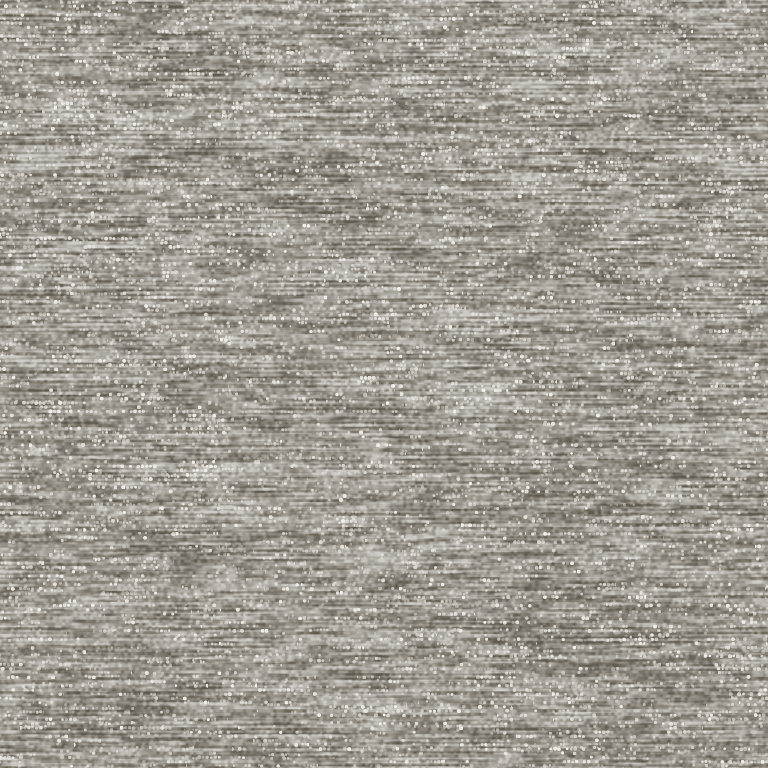
Reproduce this texture procedurally as a WebGL 1 fragment shader.

```glsl
precision highp float;

uniform vec2 u_resolution;

const vec3 SHADOW_YARN = vec3(0.43, 0.41, 0.365);
const vec3 PALE_YARN = vec3(0.775, 0.765, 0.74);
const vec3 GLINT = vec3(0.95, 0.94, 0.92);
const float TAU = 6.28318;

float hash(vec2 p) {
  return fract(sin(dot(p, vec2(12.9898, 78.233))) * 43758.5453);
}

// Smooth noise along one thread, shifted so that threads do not line up
float threadNoise(float x, float row, float seed) {
  x += 17.0 * hash(vec2(row, seed));
  float cell = floor(x);
  float blend = smoothstep(0.0, 1.0, x - cell);
  float y = row + seed * 31.7;
  return mix(hash(vec2(cell, y)), hash(vec2(cell + 1.0, y)), blend);
}

// Threads stacked vertically; scale = cells across and rows up the canvas
float weave(vec2 uv, vec2 scale, float seed) {
  vec2 p = uv * scale;
  float row = floor(p.y);
  float blend = smoothstep(0.2, 0.8, p.y - row);
  return mix(threadNoise(p.x, row, seed),
             threadNoise(p.x, row + 1.0, seed), blend);
}

// Dark seams between neighbouring threads, fading in and out along x
float seams(vec2 uv, float rows, float seed) {
  float strength = weave(uv, vec2(18.0, rows * 0.5), seed);
  return cos(TAU * uv.y * rows) * smoothstep(0.2, 0.8, strength);
}

// Small metallic beads packed into short runs along the threads
float beads(vec2 uv, vec2 scale, float density, float seed) {
  vec2 p = uv * scale;
  float row = floor(p.y);
  p.x += 9.0 * hash(vec2(row, seed));
  vec2 cell = floor(p);
  float run = threadNoise(uv.x * 26.0, row, seed + 1.0);
  float chance = density * smoothstep(0.45, 0.9, run);
  float present = step(hash(cell + seed), chance);
  vec2 jitter = vec2(hash(cell + seed + 5.3), hash(cell + seed + 3.9)) - 0.5;
  float radius = mix(0.3, 0.48, hash(cell + seed + 8.1));
  float soft = 0.6 * scale.x / u_resolution.x;
  float dist = length((p - cell - 0.5 - 0.16 * jitter) * vec2(0.9, 1.0));
  float brightness = mix(0.3, 1.0, hash(cell + seed + 2.7));
  return present * brightness * (1.0 - smoothstep(radius - soft, radius + soft, dist));
}

void main() {
  vec2 uv = gl_FragCoord.xy / u_resolution;

  // Crisp dashes, long yarns, seams, fine fibre and faint cloudy patches
  float dash = smoothstep(0.25, 0.75, weave(uv, vec2(30.0, 215.0), 1.0));
  float tone = 0.5;
  tone += 0.42 * (dash - 0.5);
  tone += 0.42 * (weave(uv, vec2(11.0, 240.0), 2.0) - 0.5);
  tone += 0.65 * (weave(uv, vec2(230.0, 256.0), 3.0) - 0.5);
  tone += 0.22 * seams(uv, 168.0, 5.0);
  tone += 0.16 * (weave(uv, vec2(6.0, 24.0), 4.0) - 0.5);
  vec3 color = mix(SHADOW_YARN, PALE_YARN, clamp(tone, -0.15, 1.1));

  // Bright glints with a fainter, finer set between them
  float sparkle = max(beads(uv, vec2(190.0, 182.0), 0.5, 6.0),
                      0.75 * beads(uv + 0.0037, vec2(235.0, 215.0), 0.4, 12.0));
  color = mix(color, GLINT, sparkle);

  gl_FragColor = vec4(color, 1.0);
}
```
